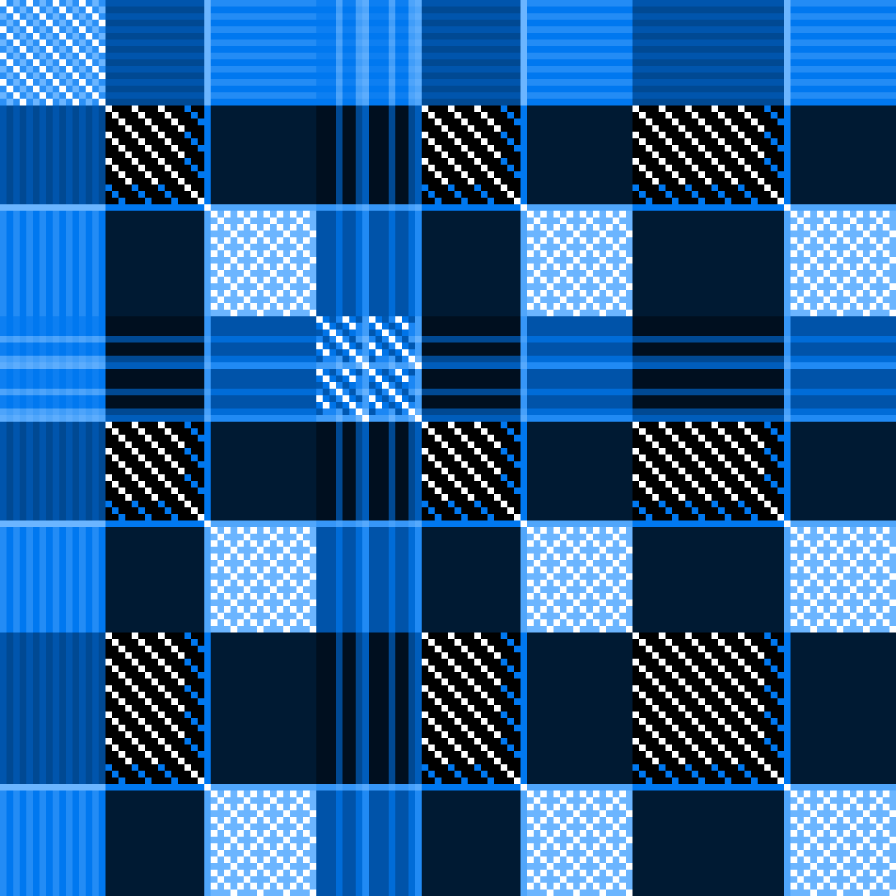
Give the GLSL for this pattern, as a WebGL 2 fragment shader.

```glsl
#version 300 es
precision highp float;
precision highp int;
// Pixel-weave plaid: 136 x 136 square cells, mirrored about the falling diagonal.
// Each thread has a kind; every pair of kinds gives a tone on one blue ramp,
// and like kinds cross in small twill or checker weaves.

uniform vec2 u_resolution;
out vec4 outColor;

const float CELLS = 136.0;
const int SAMPLES = 4;

// Kinds of thread
const int RIBBED = 0;
const int DARK = 1;
const int LIGHT = 2;
const int STRIPED = 3;
const int EDGE = 4;

// Tone ramp from 0 to 5
const vec3 BLACK = vec3(0.0);
const vec3 NAVY = vec3(0.0, 0.10, 0.20);
const vec3 DEEP_BLUE = vec3(0.0, 0.31, 0.63);
const vec3 BLUE = vec3(0.0, 0.47, 0.94);
const vec3 SKY = vec3(0.42, 0.71, 1.0);
const vec3 WHITE = vec3(1.0);

vec3 ramp(float tone) {
    vec3 c = mix(BLACK, NAVY, clamp(tone, 0.0, 1.0));
    c = mix(c, DEEP_BLUE, clamp(tone - 1.0, 0.0, 1.0));
    c = mix(c, BLUE, clamp(tone - 2.0, 0.0, 1.0));
    c = mix(c, SKY, clamp(tone - 3.0, 0.0, 1.0));
    return mix(c, WHITE, clamp(tone - 4.0, 0.0, 1.0));
}

// Order of the threads across the cloth
int threadKind(int i) {
    if (i == 31 || i == 79 || i == 119) return EDGE;
    int band = i / 16;
    if (band == 0) return RIBBED;
    if (band == 3) return STRIPED;
    if (band == 1 || band == 4 || (i >= 96 && i < 120)) return DARK;
    return LIGHT;
}

// Stripe strength: pairs of neighbouring set bits in the index, modulo 8
float stripe(int i) {
    return float((i & 3) == 3) + float((i & 6) == 6);
}

// Fine ribs on every second thread
float rib(int i) {
    return float((i & 1) == 0);
}

// The last three dark threads before an edge
bool isTail(int i) {
    return threadKind(i + 3) != DARK;
}

// Weave where both threads are of one kind
float weaveTone(int kind, int a, int b) {
    int shift = (a - b) & 3;
    bool twill = shift == 0;
    if (kind == DARK) {
        if (!twill) return 0.0;
        return isTail(a) == isTail(b) ? 5.0 : 3.0;
    }
    if (kind == LIGHT) {
        bool bothEven = ((a | b) & 1) == 0;
        return twill || bothEven ? 5.0 : 4.0;
    }
    if (kind == STRIPED) {
        float sum = stripe(a) + stripe(b);
        if (twill && stripe(a) == stripe(b)) return 5.0;
        return shift == 2 && sum < 1.5 ? 2.2 : 2.9 + 0.35 * sum;
    }
    if (kind == RIBBED) return twill ? 5.0 : (shift == 2 ? 4.0 : 3.4);
    return 5.0;
}

// Tone where kinds differ; the kind of a is always the lower
float crossTone(int kindA, int kindB, int a, int b) {
    float s = stripe(b);
    if (kindA == RIBBED) {
        float r = rib(a);
        if (kindB == DARK) return 1.88 + 0.27 * r;
        if (kindB == LIGHT) return 3.0 + 0.33 * r;
        if (kindB == STRIPED) return 3.0 + 0.12 * r + 0.6 * min(s, 1.0) + 0.15 * max(s - 1.0, 0.0);
        return 4.0;
    }
    if (kindA == DARK) {
        if (kindB == LIGHT) return 1.0;
        if (kindB == STRIPED) return 0.6 + 1.28 * min(s, 1.0) + 0.45 * max(s - 1.0, 0.0);
        return 3.0;
    }
    if (kindA == LIGHT) return kindB == STRIPED ? 2.1 + 0.6 * s : 3.75;
    return 3.5 + 0.15 * stripe(a);
}

vec3 cellColor(ivec2 cell) {
    int kx = threadKind(cell.x);
    int ky = threadKind(cell.y);
    if (kx == ky) return ramp(weaveTone(kx, cell.x, cell.y));
    if (kx < ky) return ramp(crossTone(kx, ky, cell.x, cell.y));
    return ramp(crossTone(ky, kx, cell.y, cell.x));
}

void main() {
    // Average a grid of samples to smooth the cell edges
    vec3 total = vec3(0.0);
    for (int k = 0; k < SAMPLES * SAMPLES; k++) {
        vec2 offset = (vec2(k % SAMPLES, k / SAMPLES) + 0.5) / float(SAMPLES) - 0.5;
        vec2 uv = (gl_FragCoord.xy + offset) / u_resolution;
        total += cellColor(ivec2(vec2(uv.x, 1.0 - uv.y) * CELLS));
    }
    outColor = vec4(total / float(SAMPLES * SAMPLES), 1.0);
}
```
